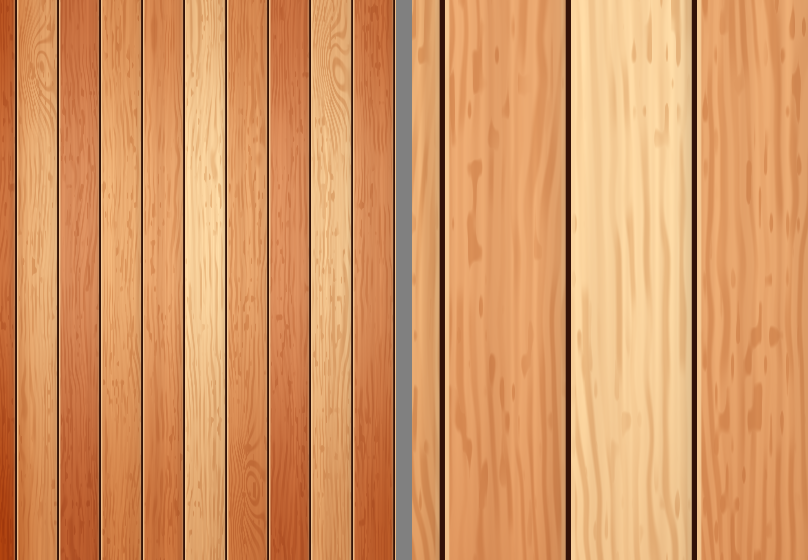
Left, the full canvas; right, a detail of the centre.
Write a Shadertoy shader that draws this texture.

```glsl
// Vertical wooden planks divided by dark grooves with thin pale bevels.
// Each plank takes a tone from a warm ramp; stretched value noise makes the
// streaks, bent grain lines, knots and pores, and a warm tint darkens the rim.

#define PITCH 0.1061        // plank width, as a share of the canvas width
#define FIRST_SEAM 0.0405   // position of the first groove
#define GROOVE 0.021        // half width of a groove, in plank widths
#define BEVEL 0.034         // width of the pale bevel, in plank widths
#define GRAIN_LINES 10.0    // grain lines across one plank
#define GRAIN_DEPTH 0.62    // strength of the grain lines
#define PORE_DEPTH 0.60     // strength of the short pores
#define STREAK_DEPTH 0.09   // strength of the broad streaks

const vec3 RED_WOOD  = vec3(0.82, 0.52, 0.34);
const vec3 TAN_WOOD  = vec3(0.89, 0.66, 0.44);
const vec3 PALE_WOOD = vec3(0.94, 0.80, 0.60);
const vec3 GROOVE_COLOR = vec3(0.20, 0.07, 0.03);
const vec3 BEVEL_COLOR  = vec3(0.98, 0.83, 0.62);
const vec3 GRAIN_TINT = vec3(0.87, 0.73, 0.60);
const vec3 RIM_TINT   = vec3(0.88, 0.66, 0.48);

// Plank tones from left to right: 0 is red, 1 is pale.
const float TONES[11] = float[11](0.2, 0.66, 0.08, 0.5, 0.36, 1.0,
                                  0.4, 0.1, 0.85, 0.2, 0.6);

float hash(vec2 p) {
    vec3 q = fract(vec3(p.xyx) * 0.1031);
    q += dot(q, q.yzx + 33.33);
    return fract((q.x + q.y) * q.z);
}

float noise(vec2 p) {
    vec2 i = floor(p), f = fract(p);
    f = f * f * (3.0 - 2.0 * f);
    return mix(mix(hash(i), hash(i + vec2(1, 0)), f.x),
               mix(hash(i + vec2(0, 1)), hash(i + vec2(1, 1)), f.x), f.y);
}

vec3 woodColor(float tone) {
    vec3 low = mix(RED_WOOD, TAN_WOOD, min(tone * 2.0, 1.0));
    return mix(low, PALE_WOOD, max(tone * 2.0 - 1.0, 0.0));
}

// Bump that bends the grain into closed rings on a few planks.
float knot(vec2 p, float id, float height) {
    float atTop = float(mod(id, 7.0) == 1.0);
    float atFoot = float(id == 6.0);
    vec2 d = p - vec2(0.52, height * mix(0.13, 0.88, atTop));
    d.x += 0.06 * sin(d.y * 2.0);
    return (atTop + atFoot) * exp(-dot(d * d, vec2(9.0, 0.9)));
}

// Bent lines along the plank, broken up by noise.
float grainLines(vec2 p, float id, float height) {
    vec2 seed = vec2(id * 17.0, id * 5.0);
    float bend = 0.38 * noise(vec2(p.x * 2.0, p.y * 0.32) + seed)
               + 0.05 * noise(vec2(p.x * 5.0, p.y * 2.2) + seed);
    float ring = knot(p, id, height);
    float phase = (p.x + bend + 0.55 * ring) * GRAIN_LINES;
    float ridge = abs(fract(phase) - 0.5) * 2.0;
    float width = 0.15 + 0.4 * noise(vec2(phase * 0.7, p.y * 0.8) + seed);
    float line = 1.0 - smoothstep(width - 0.15, width + 0.3, ridge);
    float broken = smoothstep(0.3, 0.7, noise(vec2(p.x * 7.0, p.y * 1.6) + seed));
    return line * mix(0.2 + 0.6 * broken, 1.0, ring);
}

// Short upright dashes, gathered in patches.
float pores(vec2 p, float id) {
    vec2 seed = vec2(id * 31.0, id * 11.0);
    float dash = smoothstep(0.68, 0.86, noise(vec2(p.x * 23.0, p.y * 4.5) + seed));
    return dash * smoothstep(0.25, 0.7, noise(p * vec2(4.0, 0.7) + seed));
}

void mainImage(out vec4 fragColor, in vec2 fragCoord) {
    vec2 uv = fragCoord / iResolution.xy;
    float across = (uv.x - FIRST_SEAM) / PITCH + 1.0;
    float id = floor(across);
    float height = iResolution.y / (iResolution.x * PITCH);
    vec2 p = vec2(across - id, uv.y * height);
    float pixel = 1.0 / (iResolution.x * PITCH);

    // Base tone, warmed and darkened toward the rim
    float tone = TONES[int(clamp(id, 0.0, 10.0))];
    vec3 color = woodColor(tone);
    float rim = smoothstep(0.55, 0.0, uv.y) + 0.6 * smoothstep(0.65, 1.0, uv.y)
              + 0.8 * smoothstep(0.12, 0.0, uv.x) + 0.3 * smoothstep(0.88, 1.0, uv.x);
    color *= mix(vec3(1.0), RIM_TINT, rim * (1.0 - 0.45 * tone));
    vec2 glow = (uv - vec2(0.5, 0.6)) * vec2(1.6, 2.2);
    color *= 1.0 + 0.05 * exp(-dot(glow, glow));

    // Streaks, grain and pores
    float streak = noise(vec2(p.x * 16.0 + id * 23.0, p.y * 0.12))
                 + 0.6 * noise(vec2(p.x * 34.0 + id * 47.0, p.y * 0.3));
    color *= 1.0 + STREAK_DEPTH * (streak - 0.8) * vec3(0.6, 1.0, 1.3);
    float marks = max(GRAIN_DEPTH * grainLines(p, id, height), PORE_DEPTH * pores(p, id));
    color *= mix(vec3(1.0), GRAIN_TINT, marks);

    // Bevels beside the groove: bright on its right, faint on its left
    float fromLeft = p.x, fromRight = 1.0 - p.x;
    float edge = GROOVE + BEVEL;
    float bright = 1.0 - smoothstep(edge - pixel, edge + pixel, fromLeft);
    float faint = 1.0 - smoothstep(edge - pixel, edge + pixel, fromRight);
    color = mix(color, BEVEL_COLOR, 0.75 * bright + 0.3 * faint);

    // Soft shadow and dark groove
    float seam = min(fromLeft, fromRight);
    color *= 1.0 - 0.15 * exp(-fromRight * 14.0);
    float groove = 1.0 - smoothstep(GROOVE - 0.5 * pixel, GROOVE + 0.5 * pixel, seam);
    fragColor = vec4(mix(color, GROOVE_COLOR, groove), 1.0);
}
```
